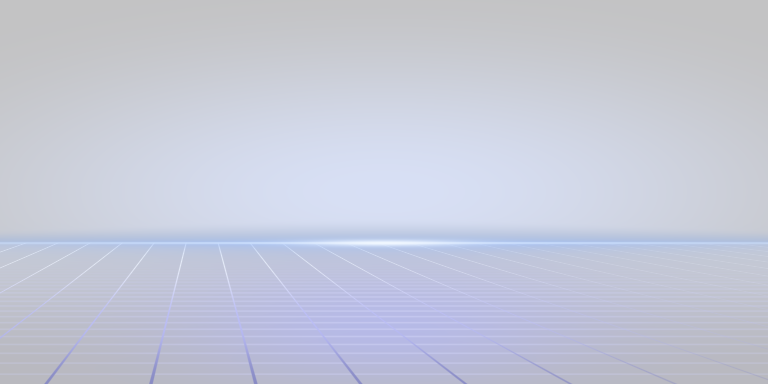
This background is drawn by a WebGL 1 fragment shader. Its source:

```glsl
precision highp float;
uniform vec2 u_resolution;

float bell(float x) {
  return exp(-x * x);
}

vec3 wallColor(vec2 p) {
  float d = length((p - vec2(1.0, 0.5)) / vec2(1.6, 0.55));
  return mix(vec3(0.845, 0.876, 0.96), vec3(0.765, 0.765, 0.77), smoothstep(0.0, 1.0, d));
}

vec3 floorColor(vec2 p, float horizon, float px) {
  float near = clamp((horizon - p.y) / horizon, 0.0, 1.0);
  vec3 color = mix(vec3(0.775, 0.79, 0.83), vec3(0.725, 0.725, 0.745), smoothstep(0.0, 0.9, near));

  // Violet light pooled on the floor
  float pool = bell(length((p - vec2(1.0, 0.15)) / vec2(0.58, 0.16)));
  color = mix(color, vec3(0.71, 0.725, 0.93), 0.85 * pool);

  // Cross lines, packed closer with distance
  float depth = max(0.5286 - p.y, 0.1);
  float row = 8.3 / depth;
  float rowGap = abs(fract(row) - 0.5) * depth * depth / 8.3;
  float cross = 1.0 - smoothstep(0.0004, 0.0004 + 1.3 * px, rowGap);
  float crossFade = smoothstep(0.08, 0.4, near) * (0.25 + 0.3 * pool);
  color = mix(color, vec3(0.81, 0.82, 0.96), cross * crossFade);

  // Rails converging above the horizon
  float slope = (p.x - 0.525) / depth;
  float railGap = abs(fract(slope / 0.517 + 0.983) - 0.5) * 0.517 * depth;
  float halfWidth = mix(0.0013, 0.0046, near * near);
  float blur = 0.8 * px * sqrt(1.0 + slope * slope);
  float rail = 1.0 - smoothstep(halfWidth - blur, halfWidth + blur, railGap);
  vec3 railColor = mix(vec3(0.95, 0.97, 1.0), vec3(0.73, 0.74, 0.97), smoothstep(0.1, 0.55, near));
  railColor = mix(railColor, vec3(0.52, 0.53, 0.77), smoothstep(0.55, 1.0, near));
  float railFade = mix(0.9, 0.3, smoothstep(0.7, 1.6, p.x - 0.4 * near));
  return mix(color, railColor, rail * railFade);
}

void main() {
  vec2 p = gl_FragCoord.xy / u_resolution * vec2(2.0, 1.0);
  float px = 1.0 / u_resolution.y;
  float horizon = 0.367;
  float h = p.y - horizon;
  float across = p.x - 1.0;

  // Haze gathers on the wall just above the horizon
  float spread = bell(across / 0.85);
  vec3 wall = wallColor(p);
  float haze = 1.0 - smoothstep(0.0, 0.025 + 0.04 * spread, h);
  wall = mix(wall, vec3(0.69, 0.735, 0.82), 0.75 * haze);

  vec3 color = mix(floorColor(p, horizon, px), wall, smoothstep(-px, px, h));

  // Blue glow, thin horizon line and white core
  float glow = exp(-abs(h) / (h > 0.0 ? 0.013 : 0.02));
  color = mix(color, vec3(0.61, 0.74, 0.98), glow * (0.2 + 0.65 * spread));
  float line = 1.0 - smoothstep(0.001, 0.001 + 1.5 * px, abs(h));
  color = mix(color, vec3(0.83, 0.9, 1.0), line * (0.35 + 0.35 * spread));
  float core = bell(across / 0.21) * bell(h / 0.009);
  color = mix(color, vec3(0.96, 0.98, 1.0), 0.9 * core);

  gl_FragColor = vec4(color, 1.0);
}
```
